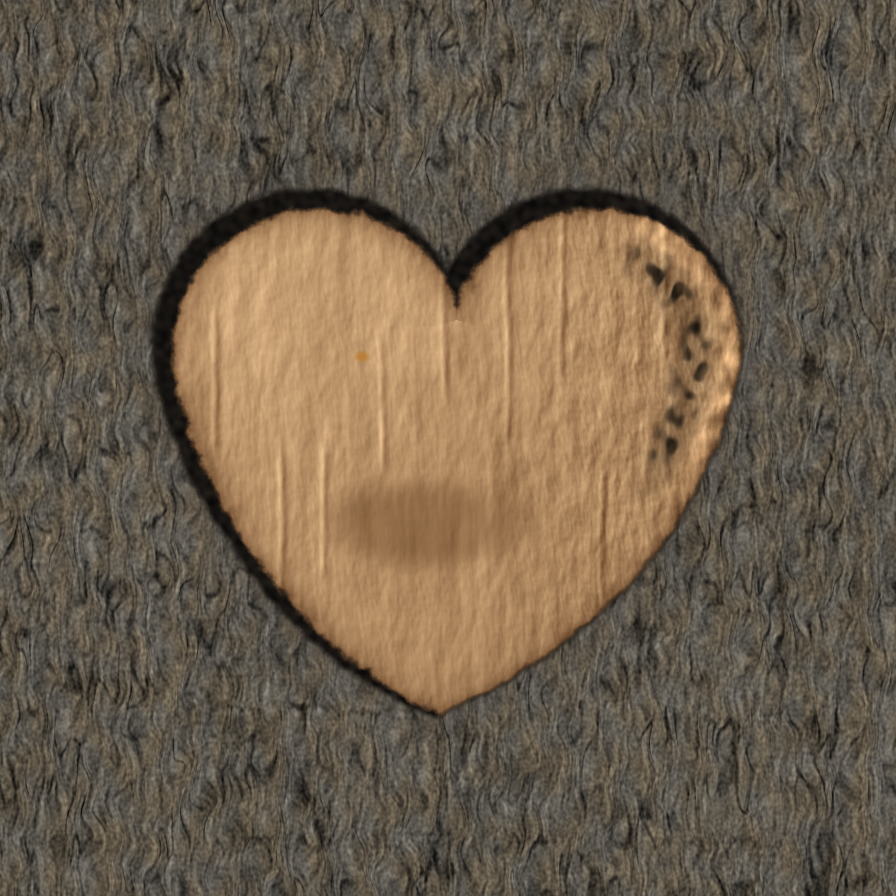
Write a Shadertoy shader that draws this texture.

```glsl
vec2 hash2(vec2 p) {
    vec3 q = fract(p.xyx * vec3(0.1031, 0.103, 0.0973));
    q += dot(q, q.yzx + 33.33);
    return fract((q.xx + q.yz) * q.zy);
}

float gradientNoise(vec2 p) {
    vec2 cell = floor(p), f = fract(p);
    vec2 u = f * f * f * (f * (f * 6.0 - 15.0) + 10.0);
    vec2 e = vec2(1.0, 0.0);
    float a = dot(hash2(cell) * 2.0 - 1.0, f);
    float b = dot(hash2(cell + e.xy) * 2.0 - 1.0, f - e.xy);
    float c = dot(hash2(cell + e.yx) * 2.0 - 1.0, f - e.yx);
    float d = dot(hash2(cell + e.xx) * 2.0 - 1.0, f - e.xx);
    return mix(mix(a, b, u.x), mix(c, d, u.x), u.y);
}

float fbm(vec2 p) {
    float sum = 0.0, amp = 1.0;
    for (int i = 0; i < 4; i++) {
        sum += amp * gradientNoise(p);
        p = p * 2.03 + 17.3;
        amp *= 0.55;
    }
    return sum;
}

// Round lobes joined by tangent arcs that meet in the lower tip
float heartDistance(vec2 p) {
    p.x = abs(p.x - 0.4987 + 0.014 * smoothstep(0.4, 0.2, p.y));
    vec2 lobe = vec2(0.1536, 0.6133), arc = vec2(-0.2057, 0.7057);
    vec2 axis = lobe - arc, q = p - arc;
    float d = length(p - lobe) - 0.176;
    if (axis.x * q.y < axis.y * q.x) d = min(d, length(q) - 0.547);
    return d;
}

vec3 barkColor(vec2 p) {
    vec2 warp = vec2(gradientNoise(p * vec2(38.0, 24.0)), gradientNoise(p * 31.0 + 9.0));
    vec2 q = p + warp * vec2(0.016, 0.02);
    float plates = fbm(q * vec2(75.0, 24.0));
    float relief = plates - fbm((q + vec2(0.003, -0.002)) * vec2(75.0, 24.0));
    float fibre = gradientNoise(q * vec2(230.0, 65.0));
    float grit = gradientNoise(p * vec2(270.0, 210.0));
    float fissure = 1.0 - smoothstep(0.0, 0.12, abs(gradientNoise(q * vec2(62.0, 17.0) + 40.0)));
    fissure *= smoothstep(-0.25, 0.3, gradientNoise(p * 19.0 + 5.0));
    float tone = 0.345 + 0.09 * plates + 0.15 * relief + 0.13 * fibre + 0.14 * grit;
    tone += 0.035 * gradientNoise(p * vec2(9.0, 3.0)) - 0.17 * fissure;
    vec3 tint = mix(vec3(1.09, 0.98, 0.81), vec3(1.03, 0.99, 0.91), smoothstep(-0.3, 0.3, warp.x));
    return max(tone, 0.07) * tint;
}

vec3 woodColor(vec2 p) {
    vec2 q = p + vec2(0.005 * gradientNoise(p * vec2(12.0, 7.0)), 0.0);
    float rightSide = smoothstep(0.52, 0.75, p.x);
    float patchMask = 1.0 - smoothstep(0.5, 1.15, length((p - vec2(0.475, 0.415)) / vec2(0.12, 0.055)));

    // Long fibres and torn flecks
    float grain = fbm(q * vec2(48.0, 4.0));
    float torn = fbm(q * vec2(65.0, 27.0) + 21.0);
    float slope = torn - fbm((q + vec2(0.003, -0.003)) * vec2(65.0, 27.0) + 21.0);
    float tone = 0.67 + 0.10 * (p.y - 0.5) + 0.09 * grain;
    tone += (0.045 * torn + 0.10 * slope) * (1.0 + rightSide) * (1.0 - 0.65 * patchMask);

    // Raised splinters, each with a shadow on its right
    for (int i = 0; i < 10; i++) {
        float k = float(i);
        vec2 h = hash2(vec2(k, 7.0));
        float x = q.x - (0.23 + 0.062 * k + 0.025 * h.x);
        float y = (p.y - mix(0.36, 0.7, h.y)) / (0.07 + 0.07 * h.x);
        float span = 1.0 - smoothstep(0.65, 1.0, abs(y));
        tone += span * (0.11 * exp(-pow(x / 0.003, 2.0)) - 0.11 * exp(-pow((x - 0.006) / 0.0035, 2.0)));
    }

    // Broad light and the smooth brown patch
    tone += 0.06 * exp(-dot(p - vec2(0.27, 0.62), p - vec2(0.27, 0.62)) * 45.0);
    tone -= 0.11 * patchMask + 0.035 * rightSide;
    tone -= 0.06 * smoothstep(0.1, 0.5, gradientNoise(p * vec2(15.0, 8.0) + 3.0));
    vec3 color = mix(vec3(0.37, 0.23, 0.12), vec3(0.90, 0.74, 0.55), clamp((tone - 0.35) / 0.5, 0.0, 1.0));
    float knot = length((p - vec2(0.404, 0.602)) / vec2(0.009, 0.007));
    return mix(color, vec3(0.73, 0.48, 0.15), 0.7 * (1.0 - smoothstep(0.3, 1.2, knot)));
}

void mainImage(out vec4 fragColor, in vec2 fragCoord) {
    vec2 uv = fragCoord / iResolution.xy;
    float ragged = fbm(uv * 45.0);
    float outer = heartDistance(uv) + 0.004 * ragged;
    float inner = heartDistance(uv - vec2(0.011, -0.010)) + 0.012 + 0.007 * ragged;
    inner = max(inner, outer + 0.002);

    // Bark with a scuffed border and a worn strip near the tip
    vec3 color = barkColor(uv);
    float border = exp(-max(outer, 0.0) * 45.0);
    color = mix(color, vec3(0.31, 0.29, 0.27) + 0.12 * gradientNoise(uv * 150.0), 0.35 * border);
    float strip = exp(-pow((uv.y - 0.207) / 0.009, 2.0));
    strip *= smoothstep(0.18, 0.24, uv.x) * (1.0 - smoothstep(0.46, 0.53, uv.x));
    color += strip * 0.18 * gradientNoise(uv * vec2(75.0, 110.0));

    // Charred wall of the recess
    vec3 wall = vec3(0.085, 0.075, 0.065) + vec3(0.09, 0.08, 0.065) * gradientNoise(uv * 90.0);
    color = mix(color, wall, 1.0 - smoothstep(-0.005, 0.005, outer));

    // Wood floor, browned at its edge
    vec3 wood = woodColor(uv);
    float edgeShade = exp(min(inner, 0.0) * 100.0);
    wood *= 1.0 - edgeShade * vec3(0.35, 0.42, 0.48);

    // Chipped, sunlit edge on the right with brown hollows behind it
    float rightRim = smoothstep(0.68, 0.74, uv.x) * smoothstep(0.43, 0.5, uv.y);
    float chips = gradientNoise(uv * vec2(62.0, 48.0) + 8.0);
    float edgeBand = smoothstep(-0.04, -0.018, inner);
    wood += rightRim * edgeBand * (0.13 + 0.5 * chips) * vec3(1.0, 0.85, 0.65);
    float hollow = rightRim * exp(-pow((inner + 0.05) / 0.02, 2.0));
    wood *= 1.0 - hollow * (0.2 + 0.6 * smoothstep(-0.1, 0.3, chips));
    color = mix(color, wood, 1.0 - smoothstep(-0.004, 0.004, inner));

    fragColor = vec4(clamp(color, 0.0, 1.0), 1.0);
}
```
